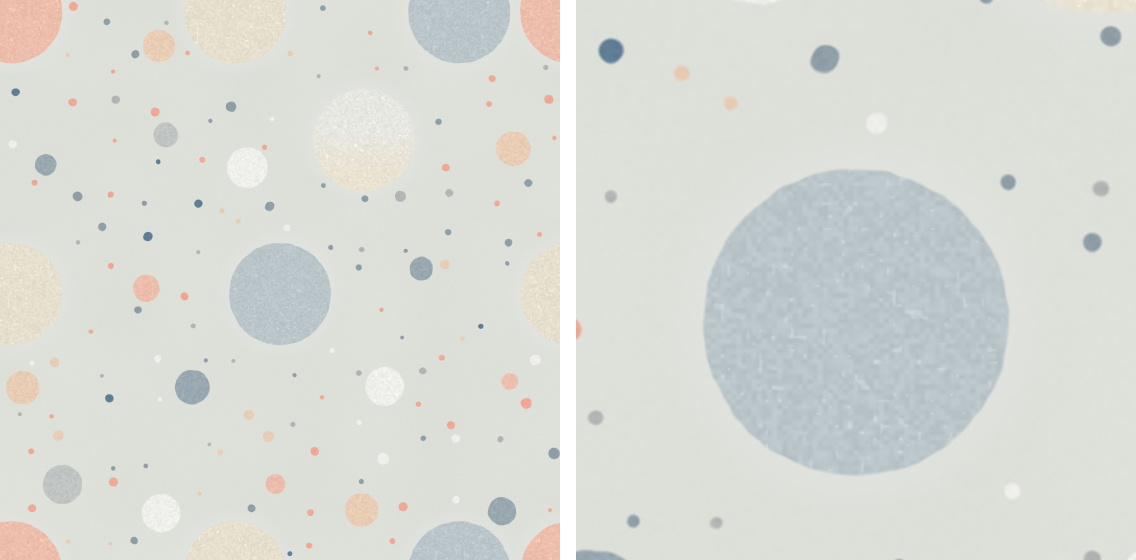
Left, the full canvas; right, a detail of the centre.
A three.js fragment shader for this pattern:

```glsl
// Pastel grainy discs of three sizes scattered over pale grey paper.
varying vec2 vUv;

const vec3 PAPER = vec3(0.868, 0.876, 0.852);
const vec3 HALO  = vec3(0.885, 0.892, 0.875);
const vec3 CORAL = vec3(0.930, 0.742, 0.672);
const vec3 CREAM = vec3(0.902, 0.873, 0.802);
const vec3 BLUE  = vec3(0.728, 0.772, 0.787);
const vec3 PEARL = vec3(0.905, 0.905, 0.885);
const vec3 GREY  = vec3(0.752, 0.768, 0.762);
const vec3 SLATE = vec3(0.600, 0.660, 0.690);
const vec3 PEACH = vec3(0.910, 0.800, 0.705);
const vec3 WHITE = vec3(0.935, 0.937, 0.922);
const vec3 RED   = vec3(0.940, 0.660, 0.585);
const vec3 DEEP  = vec3(0.370, 0.490, 0.580);

const float LARGE_RADIUS = 0.091;
const float MEDIUM_CELLS = 5.0;
const float SMALL_CELLS = 13.0;
const float GAP = 0.010;         // free paper kept around discs
const float EDGE = 0.0013;       // half width of the smoothed rim
const float GRAIN_SCALE = 330.0;
const float GRAIN = 0.055;

vec3 hash3(vec2 p) {
  vec3 q = fract(p.xyx * vec3(0.1031, 0.1030, 0.0973));
  q += dot(q, q.yxz + 33.33);
  return fract((q.xxy + q.yzz) * q.zyx);
}

float noise(vec2 p) {
  vec2 i = floor(p), f = fract(p);
  f = f * f * (3.0 - 2.0 * f);
  return mix(mix(hash3(i).x, hash3(i + vec2(1.0, 0.0)).x, f.x),
             mix(hash3(i + vec2(0.0, 1.0)).x, hash3(i + 1.0).x, f.x), f.y);
}

// Shortest offset on the repeating canvas
vec2 wrapped(vec2 d) { return d - floor(d + 0.5); }

// Two rows of three; the last disc is lifted between the rows
vec2 largeCentre(float i) {
  float row = floor(i / 3.0), col = mod(i, 3.0);
  vec2 c = vec2(0.02 + col * mix(0.40, 0.48, row), mix(0.978, 0.475, row));
  return c + row * step(2.0, col) * vec2(-0.33, 0.275);
}

float largeDistance(vec2 p) {
  float d = 1.0;
  for (int i = 0; i < 6; i++)
    d = min(d, length(wrapped(p - largeCentre(float(i)))) - LARGE_RADIUS);
  return d;
}

// Centre and radius; the radius is negative where a large disc is in the way
vec3 mediumDisc(vec2 cell) {
  vec3 h = hash3(mod(cell, MEDIUM_CELLS) + 17.0);
  vec2 c = (cell + 0.5 + 0.6 * (h.xy - 0.5)) / MEDIUM_CELLS;
  float r = mix(0.014, 0.037, h.z);
  return vec3(c, largeDistance(c) > r + GAP ? r : -1.0);
}

float mediumDistance(vec2 p) {
  float d = 1.0;
  for (int k = 0; k < 9; k++) {
    vec2 cell = floor(p * MEDIUM_CELLS) + vec2(mod(float(k), 3.0), floor(float(k) / 3.0)) - 1.0;
    vec3 m = mediumDisc(cell);
    if (m.z > 0.0) d = min(d, length(p - m.xy) - m.z);
  }
  return d;
}

vec3 largeColour(float i, float height) {
  if (i < 0.5) return CORAL;
  if (i < 1.5 || (i > 2.5 && i < 3.5)) return CREAM;
  if (i < 4.5) return BLUE;
  return mix(CREAM + 0.012, PEARL, smoothstep(-0.9, 0.4, height / LARGE_RADIUS));
}

vec3 mediumColour(vec2 cell) {
  float k = mod(cell.x * 2.0 + cell.y, 5.0);
  return k < 0.5 ? GREY : k < 1.5 ? PEACH : k < 2.5 ? WHITE : k < 3.5 ? SLATE : CORAL;
}

vec3 smallColour(float t) {
  return t < 0.34 ? RED : t < 0.46 ? PEACH : t < 0.60 ? WHITE : t < 0.76 ? GREY - 0.06 : t < 0.95 ? SLATE - 0.04 : DEEP;
}

void main() {
  vec2 p = vUv;
  float grain = (noise(p * GRAIN_SCALE) - 0.5) * GRAIN;
  float fleck = 0.07 * smoothstep(0.80, 0.95, noise(p * GRAIN_SCALE * 0.8 + 40.0));
  float wobble = (noise(p * 110.0) - 0.5) * 0.0016;

  // Paper with faint mottling and a pale glow around the large discs
  vec3 colour = PAPER + (noise(p * 9.0) - 0.5) * 0.012 + grain * 0.12;
  colour = mix(colour, HALO, 0.6 * (1.0 - smoothstep(0.0, 0.03, largeDistance(p))));

  for (int i = 0; i < 6; i++) {
    float id = float(i);
    vec2 d = wrapped(p - largeCentre(id));
    float soft = id > 4.5 ? 0.004 : EDGE;
    float cover = 1.0 - smoothstep(-soft, soft, length(d) - LARGE_RADIUS + wobble);
    colour = mix(colour, largeColour(id, d.y) + grain + fleck * 0.7, cover);
  }

  for (int k = 0; k < 9; k++) {
    vec2 offset = vec2(mod(float(k), 3.0), floor(float(k) / 3.0)) - 1.0;
    vec2 cell = floor(p * MEDIUM_CELLS) + offset;
    vec3 m = mediumDisc(cell);
    float cover = 1.0 - smoothstep(-EDGE, EDGE, length(p - m.xy) - m.z + wobble);
    colour = mix(colour, mediumColour(mod(cell, MEDIUM_CELLS)) + grain + fleck * 0.4, cover);

    // Small dots, only where no bigger disc is close
    cell = floor(p * SMALL_CELLS) + offset;
    vec3 h = hash3(mod(cell, SMALL_CELLS) + 71.0);
    vec3 look = hash3(mod(cell, SMALL_CELLS) + 203.0);
    vec2 c = (cell + 0.5 + 0.8 * (h.xy - 0.5)) / SMALL_CELLS;
    float r = mix(0.0036, 0.0105, h.z * h.z);
    float edge = length(p - c) - r + wobble;
    if (edge < EDGE && min(largeDistance(c), mediumDistance(c)) > r + GAP * 0.6)
      colour = mix(colour, smallColour(look.x) + grain * 0.6, 1.0 - smoothstep(-EDGE, EDGE, edge));
  }
  gl_FragColor = vec4(colour, 1.0);
}
```
